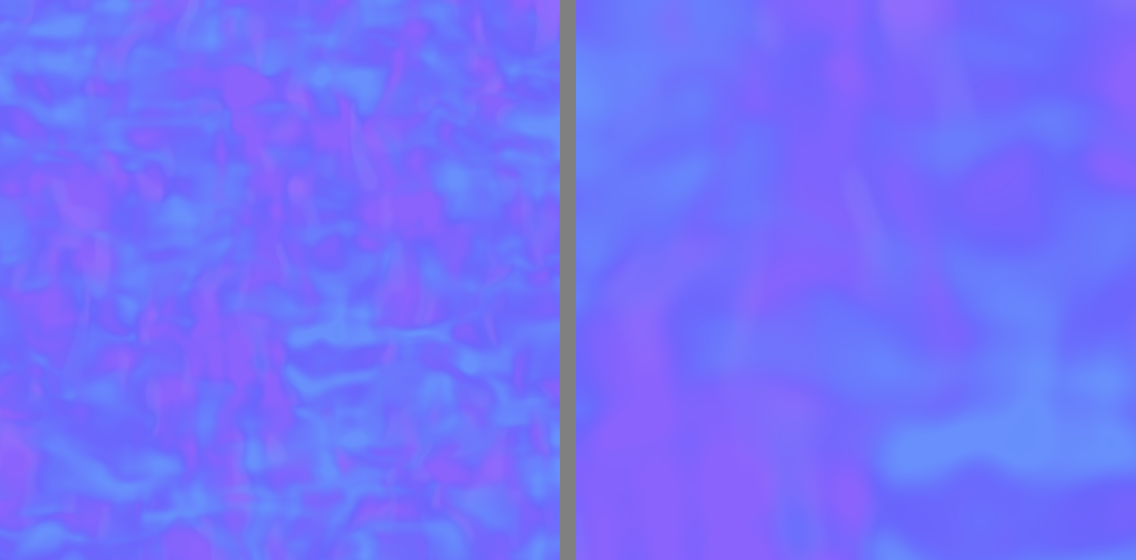
Left: the whole. Right: its middle third, enlarged.
Write a WebGL 1 fragment shader that draws this texture map.

```glsl
precision highp float;

uniform vec2 u_resolution;

// Sine-free hash, 0 to 1
float hash(vec2 cell, float seed) {
  vec3 q = fract(vec3(cell.xyx + seed * 17.0) * vec3(0.1031, 0.1030, 0.0973));
  q += dot(q, q.yzx + 33.33);
  return fract((q.x + q.y) * q.z);
}

// Smooth value noise, -0.5 to 0.5
float noise(vec2 p, float seed) {
  vec2 cell = floor(p);
  vec2 f = fract(p);
  vec2 w = f * f * (3.0 - 2.0 * f);
  float low = mix(hash(cell, seed), hash(cell + vec2(1.0, 0.0), seed), w.x);
  float high = mix(hash(cell + vec2(0.0, 1.0), seed), hash(cell + vec2(1.0, 1.0), seed), w.x);
  return mix(low, high, w.y) - 0.5;
}

// Broad, main and fine octaves of noise
float layeredNoise(vec2 p, float seed) {
  float broad = noise(p * 0.42 + 2.3, seed);
  float body = noise(p, seed + 1.0);
  float fine = noise(p * 1.83 + 5.7, seed + 2.0);
  return 0.22 * broad + 0.46 * body + 0.32 * fine;
}

// Shift the domain so that the bands bend into wisps
vec2 warp(vec2 p, float scale, float amount, float seed) {
  return p + amount * vec2(noise(p * scale, seed), noise(p * scale, seed + 1.0));
}

// Positive part with a rounded corner
float softPositive(float x, float rounding) {
  return 0.5 * (x + sqrt(x * x + rounding * rounding));
}

// Sideways tilt adds purple, upward tilt adds light blue
vec3 tiltColor(vec2 tilt) {
  float red = 0.404 + 0.06 * softPositive(tilt.x, 0.6);
  float green = 0.385 + 0.064 * softPositive(tilt.y + 0.6, 0.6);
  return vec3(min(red, 0.54), min(green, 0.56), 0.99);
}

void main() {
  vec2 uv = gl_FragCoord.xy / u_resolution.y;
  vec2 p = warp(uv, 9.0, 0.04, 1.0);
  p = warp(p, 23.0, 0.02, 3.0);

  // Wide blue bands against tall purple ones
  float wide = layeredNoise(p * vec2(10.5, 27.0), 5.0);
  float tall = layeredNoise(p * vec2(26.0, 11.0), 9.0);
  vec2 tilt = vec2(tall - 0.65 * wide, wide - 0.6 * tall) / 0.152;

  // Pale pink streaks, mostly on the purple
  float streak = smoothstep(0.05, 0.35, noise(p * vec2(34.0, 20.0), 14.0));
  float purpleness = smoothstep(-0.8, 0.7, tilt.x);
  vec3 color = tiltColor(tilt);
  color.rg += vec2(0.025, 0.035) * streak * purpleness;

  gl_FragColor = vec4(color, 1.0);
}
```
